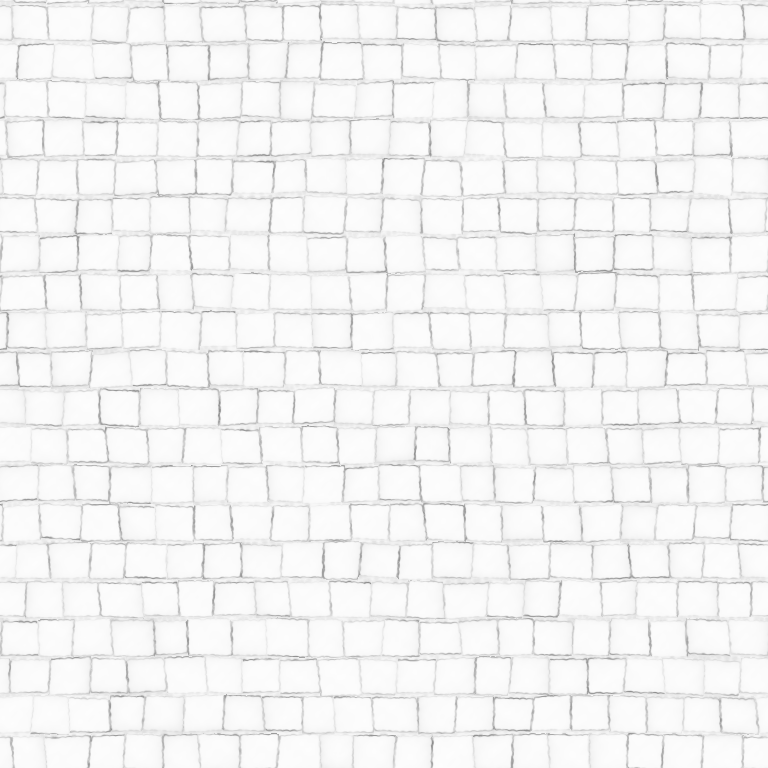
Give the GLSL for this texture map, as a Shadertoy shader.

```glsl
// Pale hand-laid paving: 20 rows of 20 uneven square stones with thin broken joints.

const float COUNT = 20.0;        // stones across and rows down
const float ROW_SHIFT = 0.11;    // vertical phase of the rows
const float TAU = 6.2831853;
const float STONE = 0.988;
const float GROUT = 0.958;

// Random value per cell, wrapped so the paving tiles.
float hash(vec2 cell, float seed) {
    cell = mod(cell, COUNT);
    vec3 q = fract(vec3(cell, seed) * vec3(0.1031, 0.1130, 0.0973) + 0.07);
    q += dot(q, q.yzx + 33.33);
    return fract((q.x + q.y) * q.z);
}

float signedHash(vec2 cell, float seed) {
    return hash(cell, seed) * 2.0 - 1.0;
}

// Layered sines, periodic over the canvas.
float ripple(vec2 p, float frequency) {
    vec2 a = p * TAU / COUNT * frequency;
    return sin(a.x + 2.0 * sin(a.y)) * 0.5
         + sin(a.y * 2.0 + 1.7 * sin(a.x * 2.0)) * 0.3
         + sin((a.x - a.y) * 3.0) * 0.2;
}

// Distance to the nearest scattered crumb centre.
float cellular(vec2 p, float seed) {
    vec2 cell = floor(p);
    float nearest = 2.0;
    for (int j = -1; j <= 1; j++)
    for (int i = -1; i <= 1; i++) {
        vec2 c = cell + vec2(i, j);
        vec2 centre = c + vec2(hash(c, seed), hash(c, seed + 1.0));
        nearest = min(nearest, length(p - centre));
    }
    return nearest;
}

// Horizontal position of the leaning joint on the left of a stone.
float jointX(vec2 cell, float height) {
    float lean = signedHash(cell, 2.0) * 0.1;
    return cell.x + signedHash(cell, 1.0) * 0.09 + lean * (height - 0.5);
}

// Soft minimum that rounds the stone corners.
float roundedMin(float a, float b, float radius) {
    float h = max(radius - abs(a - b), 0.0) / radius;
    return min(a, b) - h * h * radius * 0.25;
}

float softLine(float d, float width) {
    return exp(-d * d / (width * width));
}

float paving(vec2 p, float pixel) {
    // Gently waving rows and finely chipped edges.
    float crumbs = smoothstep(0.1, 0.8, cellular(p * 7.0, 12.0));
    vec2 q = p;
    q.y += 0.03 * ripple(p, 2.0);
    q += 0.007 * vec2(ripple(p.yx, 23.0), ripple(p + 4.0, 27.0));
    q += 0.022 * (crumbs - 0.5);

    // Find the stone that holds this point.
    float row = floor(q.y);
    float height = q.y - row;
    q.x += hash(vec2(row, 7.0), 3.0) * COUNT;
    vec2 cell = vec2(floor(q.x), row);
    vec2 next = vec2(1.0, 0.0);
    if (q.x < jointX(cell, height)) cell -= next;
    else if (q.x > jointX(cell + next, height)) cell += next;

    // Distances to the four sides; each stone sits at its own height and tilt.
    float left = q.x - jointX(cell, height) - 0.01;
    float right = jointX(cell + next, height) - q.x - 0.01;
    float tilt = signedHash(cell, 4.0) * 0.06 * (q.x - cell.x - 0.5);
    float bottom = height - 0.015 - 0.075 * hash(cell, 5.0) - tilt;
    float top = 1.0 - height - 0.015 - 0.075 * hash(cell, 6.0) + tilt;
    float dx = min(left, right);
    float dy = min(bottom, top);
    float d = roundedMin(dx, dy, 0.06);

    // Every side has its own darkness, broken along its length.
    vec2 sideCell = left < right ? cell : cell + next;
    float sideDark = hash(sideCell, 8.0);
    float bedSeed = bottom < top ? 9.0 : 10.0;
    float bedDark = pow(hash(cell, bedSeed), 1.4);
    float dark = mix(sideDark, bedDark, smoothstep(-0.02, 0.02, dx - dy));
    float wear = mix(0.55, 1.3, smoothstep(0.15, 0.75, cellular(p * 3.0, 16.0)));

    // Stone face with faint tooling, and pale crumbly grout.
    float face = STONE + 0.004 * ripple(p + signedHash(cell, 11.0) * 5.0, 19.0);
    float grout = GROUT + 0.045 * (crumbs - 0.5);
    float shade = mix(grout, face, smoothstep(-0.5 * pixel, 0.5 * pixel, d));

    // Wide soft shading beside some sides.
    float sideShade = pow(hash(sideCell, left < right ? 13.0 : 14.0), 3.0);
    float bedShade = pow(hash(cell, bedSeed + 9.0), 3.0);
    shade -= 0.045 * sideShade * exp(-max(dx, 0.0) / 0.14);
    shade -= 0.035 * bedShade * exp(-max(dy, 0.0) / 0.12);
    shade -= 0.012 * exp(-max(d, 0.0) / 0.07);

    // Thin dark edge.
    float width = sqrt(0.019 * 0.019 + 0.12 * pixel * pixel);
    shade -= (0.02 + 0.27 * dark) * wear * softLine(d, width);
    return shade;
}

void mainImage(out vec4 fragColor, in vec2 fragCoord) {
    vec2 p = fragCoord / iResolution.xy * COUNT + vec2(0.0, ROW_SHIFT);
    float pixel = COUNT / iResolution.y;
    fragColor = vec4(vec3(clamp(paving(p, pixel), 0.0, 1.0)), 1.0);
}
```
